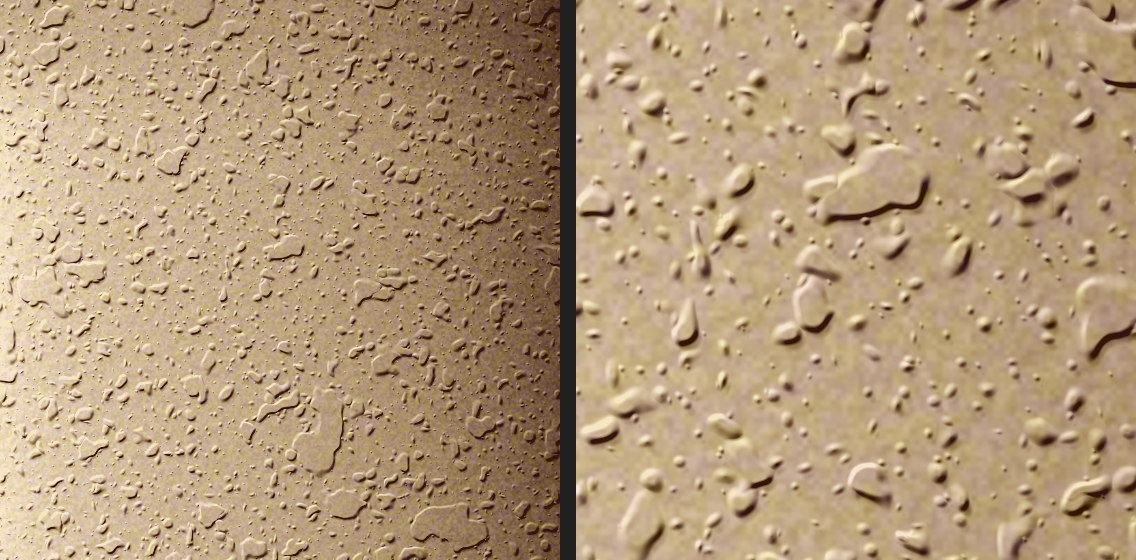
Left: the whole. Right: its middle third, enlarged.
A WebGL 1 fragment shader for this texture:

```glsl
precision highp float;
// Spatter-textured plaster wall under raking light from the upper left.
// Four sizes of bevelled splats form a height field, which is shaded by its
// slope towards the light; the light itself fades from left to right.
uniform vec2 u_resolution;

#define LIGHT_DIR vec2(-0.53, 0.85)
#define SLOPE_STEP 0.0022
#define SHADOW_REACH 0.0070
#define HIGHLIGHT 0.30
#define SHADE 0.46
#define SHADOW_DEPTH 46.0
#define GRAIN 0.11
#define SHADOW_COLOR vec3(0.20, 0.08, 0.03)
#define PLASTER_COLOR vec3(0.66, 0.55, 0.41)
#define LIT_COLOR vec3(0.97, 0.90, 0.78)

vec3 hash3(vec2 p) {
  vec3 q = fract(p.xyx * vec3(0.1031, 0.1030, 0.0973));
  q += dot(q, q.yxz + 33.33);
  return fract((q.xxy + q.yzz) * q.zyx);
}

float noise(vec2 p) {
  vec2 cell = floor(p);
  vec2 f = fract(p);
  f = f * f * (3.0 - 2.0 * f);
  float lower = mix(hash3(cell).x, hash3(cell + vec2(1.0, 0.0)).x, f.x);
  float upper = mix(hash3(cell + vec2(0.0, 1.0)).x, hash3(cell + 1.0).x, f.x);
  return mix(lower, upper, f.y);
}

vec2 warp(vec2 p, float frequency) {
  return vec2(noise(p * frequency), noise(p * frequency + 31.7)) - 0.5;
}

// Height 0..1 of one size of splat: flat tops with a bevelled rim.
float splats(vec2 p, float grid, float share, vec2 radii, float bevel) {
  vec2 q = p * grid;
  vec2 home = floor(q);
  float top = 0.0;
  for (int j = -1; j <= 1; j++) {
    for (int i = -1; i <= 1; i++) {
      vec2 cell = home + vec2(float(i), float(j));
      vec3 place = hash3(cell + grid * 3.0);
      if (place.z > share) continue;
      vec3 shape = hash3(cell + grid * 5.0 + 71.0);
      vec2 d = (q - cell - place.xy) / grid;
      float angle = 0.75 + 2.4 * (shape.y - 0.5);
      vec2 axis = vec2(cos(angle), sin(angle));
      float stretch = 1.0 + 1.1 * shape.z * shape.z;
      d = vec2(dot(d, axis) / stretch, dot(d, vec2(-axis.y, axis.x)));
      float radius = mix(radii.x, radii.y, shape.x * shape.x);
      top = max(top, smoothstep(0.0, bevel, radius - length(d)));
    }
  }
  return top;
}

float height(vec2 p) {
  vec2 fine = 0.014 * warp(p, 68.0);
  vec2 broad = 0.060 * warp(p, 21.0) + fine;
  float h = 0.0058 * splats(p + broad, 6.0, 0.42, vec2(0.018, 0.046), 0.0075);
  h = max(h, 0.0062 * splats(p + fine + 0.4 * broad, 14.0, 0.85, vec2(0.009, 0.023), 0.0075));
  h = max(h, 0.0056 * splats(p + 0.6 * fine, 29.0, 0.88, vec2(0.0042, 0.0115), 0.0060));
  h = max(h, 0.0034 * splats(p + 0.2 * fine, 58.0, 0.80, vec2(0.0020, 0.0050), 0.0038));
  // Unevenness of the bare plaster.
  return h + 0.0013 * noise(p * 62.0) + 0.0007 * noise(p * 150.0 + 9.0);
}

// Brightness of the unbroken wall.
float wallLight(vec2 uv) {
  float fade = 0.79 - 0.21 * uv.x - 0.34 * uv.x * uv.x * uv.x;
  float glow = 0.18 * exp(-9.0 * uv.x) * (1.0 - smoothstep(0.75, 1.0, uv.y));
  return fade + glow - 0.10 * smoothstep(0.72, 1.0, uv.y);
}

void main() {
  vec2 uv = gl_FragCoord.xy / u_resolution;
  vec2 p = gl_FragCoord.xy / min(u_resolution.x, u_resolution.y);

  // Relief: slope facing the light, and a short shadow behind each rim.
  float here = height(p);
  float slope = (here - height(p + LIGHT_DIR * SLOPE_STEP)) / SLOPE_STEP;
  float occlusion = max(height(p + LIGHT_DIR * SHADOW_REACH) - here - 0.0008, 0.0);
  float light = wallLight(uv);
  float relief = HIGHLIGHT * max(slope, 0.0) + SHADE * min(slope, 0.0);
  light += (relief - SHADOW_DEPTH * occlusion) * (0.50 + 0.6 * light);

  // Speckle in brightness, and a drift between ochre and mauve.
  light += GRAIN * (noise(p * 300.0) + 0.6 * noise(p * 170.0 + 50.0) - 0.8);
  float tint = noise(p * 120.0 + 17.0) - 0.5;

  light = clamp(light, 0.0, 1.0);
  vec3 color = mix(SHADOW_COLOR, PLASTER_COLOR, min(light * 2.0, 1.0));
  color = mix(color, LIT_COLOR, max(light * 2.0 - 1.0, 0.0));
  color += tint * vec3(0.0, 0.02, -0.11);
  gl_FragColor = vec4(color, 1.0);
}
```
